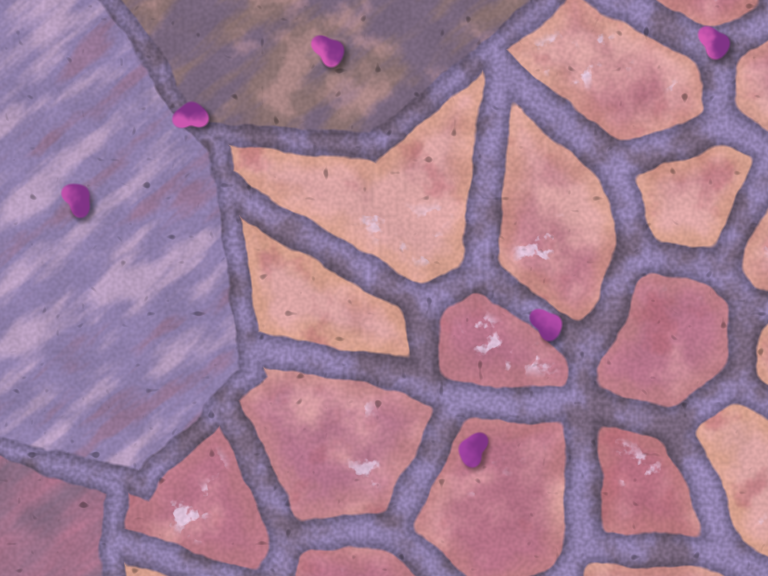
Give the GLSL for this texture, as a WebGL 1 fragment shader.

```glsl
precision highp float;
uniform vec2 u_resolution;

// Layout, in canvas heights
const float STONE_SIZE = 0.255;
const float JITTER = 0.85;
const float SIZE_VARIATION = 0.28;
const float CORNER_ROUNDING = 0.06;
const float GAP = 0.058;
const float SEED_MARGIN = 0.07;
const float EDGE_WARP = 0.022;
const float EDGE_SOFTNESS = 0.003;
const float PETAL_RADIUS = 0.028;
const int PETAL_COUNT = 6;
const float GRAIN = 0.09;

// Colours
const vec3 LAVENDER = vec3(0.55, 0.49, 0.66);
const vec3 LILAC = vec3(0.72, 0.62, 0.75);
const vec3 DUSK = vec3(0.47, 0.40, 0.49);
const vec3 ROSE = vec3(0.71, 0.46, 0.56);
const vec3 BRICK = vec3(0.69, 0.39, 0.44);
const vec3 PEACH = vec3(0.85, 0.64, 0.64);
const vec3 OCHRE = vec3(0.84, 0.62, 0.50);
const vec3 UMBER = vec3(0.55, 0.45, 0.45);
const vec3 STAIN = vec3(0.88, 0.79, 0.89);
const vec3 MAGENTA = vec3(0.59, 0.24, 0.62);
const vec3 PETAL_PINK = vec3(0.83, 0.36, 0.70);

vec2 hash2(vec2 c) {
  return fract(sin(vec2(dot(c, vec2(127.1, 311.7)), dot(c, vec2(269.5, 183.3)))) * 43758.5);
}

float cornerSlope(vec2 corner, vec2 offset) {
  float angle = 6.2832 * hash2(corner).x;
  return dot(vec2(cos(angle), sin(angle)), offset);
}

float gradientNoise(vec2 p) {
  vec2 i = floor(p), f = fract(p);
  vec2 u = f * f * f * (f * (f * 6.0 - 15.0) + 10.0), e = vec2(1.0, 0.0);
  return mix(mix(cornerSlope(i, f), cornerSlope(i + e, f - e), u.x),
             mix(cornerSlope(i + e.yx, f - e.yx), cornerSlope(i + 1.0, f - 1.0), u.x), u.y);
}

float fbm(vec2 p) {
  float sum = 0.0, amplitude = 0.6;
  for (int i = 0; i < 4; i++) {
    sum += amplitude * gradientNoise(p);
    p = mat2(1.6, 1.2, -1.2, 1.6) * p + 7.3;
    amplitude *= 0.5;
  }
  return sum;
}

float smoothMin(float a, float b, float k) {
  float h = max(k - abs(a - b), 0.0) / k;
  return min(a, b) - h * h * k * 0.25;
}

// Signed distance to the left of the line from a to b
float leftOf(vec2 p, vec2 a, vec2 b) {
  vec2 e = normalize(b - a);
  return dot(p - a, vec2(-e.y, e.x));
}

// Inner distances of the three large slabs: left, top, corner
vec3 slabs(vec2 p) {
  vec2 foot = vec2(0.243, 0.18), hip = vec2(0.417, 0.36), shoulder = vec2(0.356, 0.73);
  vec2 topLeft = vec2(0.36, 0.79), topRight = vec2(0.64, 0.766), nook = vec2(0.18, 0.14);
  float left = min(min(leftOf(p, vec2(0.0, 0.245), foot), leftOf(p, foot, hip)),
                   min(leftOf(p, hip, shoulder), leftOf(p, shoulder, vec2(0.17, 1.0))));
  float top = min(leftOf(p, vec2(0.21, 1.0), topLeft),
                  min(leftOf(p, topLeft, topRight), leftOf(p, topRight, vec2(0.92, 1.0))));
  float corner = min(leftOf(p, vec2(0.18, 0.0), nook), leftOf(p, nook, vec2(0.0, 0.21)));
  return vec3(left, top, corner);
}

float maxPart(vec3 v) { return max(v.x, max(v.y, v.z)); }

// Seed position and weight; a weight below zero marks a seed under a slab
vec3 stoneSeed(vec2 cell) {
  vec2 s = cell + 0.5 + JITTER * (hash2(cell) - 0.5);
  float weight = SIZE_VARIATION * hash2(cell + 31.0).x;
  return vec3(s, maxPart(slabs(s * STONE_SIZE)) > -SEED_MARGIN ? -1.0 : weight);
}

// Weighted Voronoi stones: inner edge distance, then the seed as identity
vec3 smallStones(vec2 p) {
  vec2 q = p / STONE_SIZE, cell = floor(q), home = vec2(0.0);
  float best = 100.0, edge = 1.0;
  for (int k = 0; k < 25; k++) {
    vec3 s = stoneSeed(cell + vec2(mod(float(k), 5.0), floor(float(k) / 5.0)) - 2.0);
    float power = dot(q - s.xy, q - s.xy) - s.z;
    if (s.z >= 0.0 && power < best) { best = power; home = s.xy; }
  }
  for (int k = 0; k < 25; k++) {
    vec3 s = stoneSeed(cell + vec2(mod(float(k), 5.0), floor(float(k) / 5.0)) - 2.0);
    float span = distance(s.xy, home);
    float power = dot(q - s.xy, q - s.xy) - s.z;
    if (s.z >= 0.0 && span > 0.01) edge = smoothMin(edge, 0.5 * (power - best) / span, CORNER_ROUNDING);
  }
  return vec3(edge * STONE_SIZE - 0.5 * GAP, home);
}

void main() {
  vec2 p = gl_FragCoord.xy / u_resolution.y;
  float soft = max(EDGE_SOFTNESS, 1.0 / u_resolution.y);
  vec2 warped = p + EDGE_WARP * vec2(fbm(p * 9.0), fbm(p * 9.0 + 40.0));
  float cloud = fbm(p * 5.0), mottle = fbm(p * 15.0 + 11.0), grain = gradientNoise(p * 140.0);

  // Mortar, darker beside the stones
  vec3 slab = slabs(warped);
  vec3 stone = smallStones(warped);
  float stoneEdge = min(stone.x, -maxPart(slab) - 0.7 * GAP);
  float nearest = max(stoneEdge, maxPart(slab));
  vec3 color = mix(DUSK, LAVENDER, smoothstep(-0.3, 0.3, mottle + cloud + 0.08));
  color *= mix(0.8, 1.03, smoothstep(0.0, 0.022, -nearest)) + 0.1 * grain;

  // Slabs with slanted streaks
  vec2 along = mat2(0.77, -0.64, 0.64, 0.77) * p;
  float streak = fbm(along * vec2(5.0, 20.0));
  vec3 leftColor = mix(LAVENDER, LILAC, smoothstep(-0.05, 0.35, streak + 0.4 * cloud));
  leftColor = mix(leftColor, mix(DUSK, ROSE, 0.5), 0.6 * smoothstep(0.08, 0.4, -streak - 0.5 * cloud));
  vec3 topColor = mix(DUSK, UMBER, smoothstep(-0.2, 0.3, streak + cloud));
  topColor = mix(topColor, PEACH, 0.35 * smoothstep(0.0, 0.4, mottle + cloud));
  color = mix(color, leftColor, smoothstep(-soft, soft, slab.x));
  color = mix(color, topColor, smoothstep(-soft, soft, slab.y));
  color = mix(color, mix(ROSE, DUSK, 0.45 + streak), smoothstep(-soft, soft, slab.z));

  // Small stones with pale rims and chalky stains
  vec2 tint = hash2(floor(stone.yz * 50.0));
  float paleness = smoothstep(0.15, 0.85, tint.x + 0.9 * cloud + 0.5 * mottle);
  vec3 stoneColor = mix(mix(ROSE, BRICK, 0.6 * tint.y), PEACH, paleness);
  float rim = 1.0 - smoothstep(0.0, 0.05, stoneEdge + 0.05 * mottle);
  stoneColor = mix(stoneColor, OCHRE, rim * (0.15 + 0.5 * tint.x));
  stoneColor = mix(stoneColor, BRICK, 0.5 * smoothstep(0.12, 0.4, fbm(p * 10.0 + 70.0)));
  float chalk = smoothstep(0.1, 0.28, fbm(p * 24.0 + 5.0)) * smoothstep(0.05, 0.25, fbm(p * 5.0 + 23.0));
  stoneColor = mix(stoneColor, STAIN, 0.85 * chalk * smoothstep(0.01, 0.04, stoneEdge));
  color = mix(color, stoneColor, smoothstep(-soft, soft, stoneEdge));

  // Surface grain and dark pits
  color *= 1.0 + GRAIN * grain + 0.12 * mottle;
  color *= 1.0 - 0.3 * smoothstep(0.42, 0.6, gradientNoise(p * 45.0));

  // Scattered petals with soft shadows
  for (int i = 0; i < PETAL_COUNT; i++) {
    vec2 r = hash2(vec2(float(i), 8.0));
    vec2 d = p - vec2((float(i) + 0.2 + 0.6 * r.x) / float(PETAL_COUNT) * 1.333, 0.06 + 0.88 * r.y);
    float angle = atan(d.y, d.x) + 6.2832 * r.x;
    float radius = PETAL_RADIUS * (0.92 + 0.18 * cos(2.0 * angle) + 0.12 * cos(3.0 * angle + r.y * 6.0));
    float shadow = length(d - vec2(0.008, -0.007)) - radius;
    color *= 1.0 - 0.4 * (1.0 - smoothstep(-0.008, 0.008, shadow));
    float fold = smoothstep(-0.5, 0.6, sin(angle) * length(d) / radius + 2.0 * mottle);
    vec3 petal = mix(MAGENTA * 0.85, mix(MAGENTA, PETAL_PINK, r.y), fold);
    color = mix(color, petal, 1.0 - smoothstep(-soft, soft, length(d) - radius));
  }
  gl_FragColor = vec4(color, 1.0);
}
```
